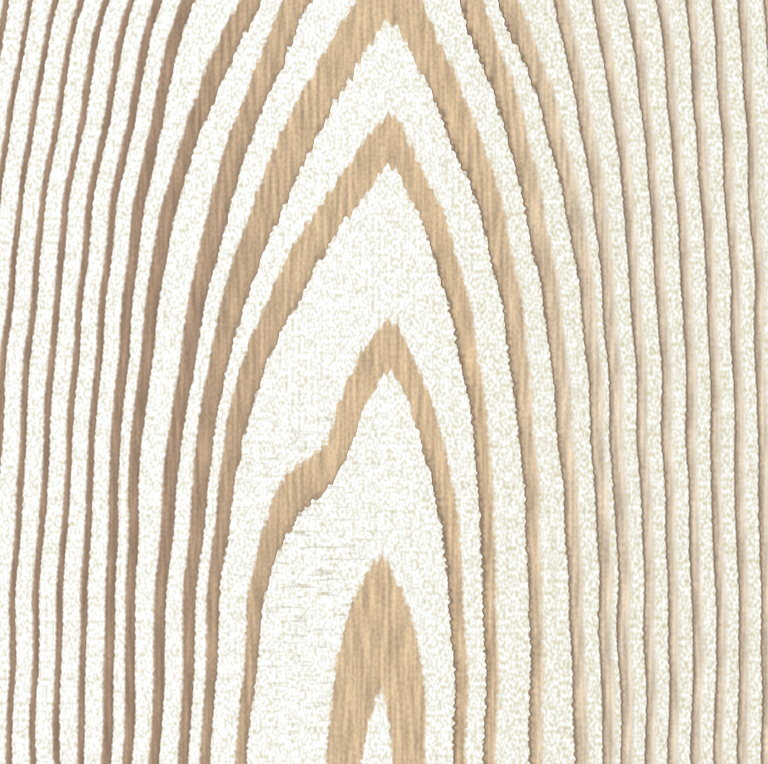
Give the GLSL for this texture, as a Shadertoy shader.

```glsl
// Flat-sawn softwood board: nested cathedral growth rings with rough, brushed grain
#define SPAN 768.0        // canvas size in grain units
#define RINGS 18
#define ROUGHNESS 2.4     // jaggedness of the ring edges
#define MOTTLE 1.3        // speckle strength in the pale wood
#define STREAK 0.17       // fibre contrast in the dark wood
#define PALE vec3(0.99, 0.995, 0.98)
#define CREAM vec3(0.885, 0.865, 0.77)
#define TAN vec3(0.825, 0.72, 0.58)
#define BROWN vec3(0.65, 0.54, 0.445)
#define BLUSH vec3(0.88, 0.81, 0.715)
#define EDGE vec3(0.47, 0.39, 0.32)

// Innermost rings: tip height from the top, flare length, half widths
const float TIP[7] = float[](560., 322., 115., -42., -195., -210., -390.);
const float FLARE[7] = float[](95., 180., 250., 330., 440., 340., 440.);
const float LEFT[7] = float[](46., 147., 183., 207., 240., 262., 284.);
const float RIGHT[7] = float[](40., 69., 99., 145., 191., 216., 236.);

vec2 randomGradient(vec2 cell) {
    float a = 6.2832 * fract(sin(dot(cell, vec2(127.1, 311.7))) * 43758.5);
    return vec2(cos(a), sin(a));
}

float gradientNoise(vec2 p) {
    vec2 i = floor(p), f = p - i;
    vec2 u = f * f * f * (f * (f * 6.0 - 15.0) + 10.0);
    vec2 e = vec2(1, 0);
    float a = dot(randomGradient(i), f);
    float b = dot(randomGradient(i + e.xy), f - e.xy);
    float c = dot(randomGradient(i + e.yx), f - e.yx);
    float d = dot(randomGradient(i + e.xx), f - e.xx);
    return 1.4 * mix(mix(a, b, u.x), mix(c, d, u.x), u.y);
}

// Signed distance to an arch, positive inside; "below" is measured from its tip
float archDistance(float across, float below, float halfWidth, float flare) {
    float bend = tanh(below / flare);
    float slope = halfWidth / flare * (1.0 - bend * bend);
    return (halfWidth * bend - across) / sqrt(1.0 + slope * slope);
}

// Slow drift, a local shoulder and fine tearing of the growth lines
vec2 warpGrain(vec2 p) {
    vec2 q = p;
    vec2 shoulder = (p - vec2(330, 452)) / vec2(36, 75);
    float calm = mix(1.0, 0.45, smoothstep(60.0, 260.0, abs(p.x - 391.0)));
    q.x -= 28.0 * exp(-dot(shoulder, shoulder));
    q.x += 3.0 * gradientNoise(p / vec2(95, 80));
    q.x += ROUGHNESS * calm * gradientNoise(p / vec2(7, 4.5));
    q.y += 8.0 * calm * gradientNoise(p / vec2(5, 40) + 31.0);
    return q;
}

vec3 paleWood(vec2 p, float fine) {
    float coarse = gradientNoise(p / vec2(9, 13) + 7.0);
    float warmth = mix(0.08, 0.46, smoothstep(320.0, 600.0, p.x));
    float amount = warmth + MOTTLE * (0.75 * fine + 0.3 * coarse);
    vec3 colour = mix(PALE, CREAM, clamp(amount, -0.1, 1.5));
    // Faint saw marks across the lower heart
    vec2 heart = (p - vec2(310, 570)) / vec2(75, 170);
    float saw = gradientNoise(p / vec2(26, 4) + 19.0);
    return colour - vec3(0.09, 0.10, 0.13) * exp(-dot(heart, heart)) * smoothstep(0.1, 0.6, saw);
}

void mainImage(out vec4 fragColor, in vec2 fragCoord) {
    vec2 uv = fragCoord / iResolution.xy;
    vec2 p = SPAN * vec2(uv.x, 1.0 - uv.y);
    vec2 q = warpGrain(p);
    float soft = max(1.3, 0.9 * SPAN / iResolution.y);

    float fine = gradientNoise(p / vec2(3.2, 4.1));
    float fibre = gradientNoise(p / vec2(4, 48)) + 0.5 * fine;
    vec3 colour = paleWood(p, fine);

    for (int n = 0; n < RINGS; n++) {
        int k = min(n, 6);
        float extra = float(n - k);
        float dx = q.x - (n == 0 ? 380.0 : 391.0);
        bool onRight = dx > 0.0;
        float across = sqrt(dx * dx + 64.0) - 8.0;

        // Ring shape, continued outward at an even spacing and ever straighter
        float halfWidth = onRight ? RIGHT[k] + 23.3 * extra : LEFT[k] + 25.0 * extra;
        float flare = FLARE[k] + 40.0 * extra;
        if (onRight) flare *= mix(0.85, 1.0, smoothstep(3.0, 5.0, float(n)));
        float tip = TIP[k] - extra * (onRight ? 119.0 : 65.0);
        float crown = n == 0 ? 138.0 : 52.0 * exp(-0.45 * max(float(n) - 4.0, 0.0));
        if (n == 3) crown = 64.0;
        float thin = min(extra, 1.0);
        float band = n == 0 ? 28.0 : (onRight ? mix(12.0, 9.5, thin) : mix(9.5, 6.5, thin));

        float below = q.y - tip;
        float outer = archDistance(across, below, halfWidth, flare);
        float inner = archDistance(across, below - crown, halfWidth - band, flare);
        float dense = smoothstep(60.0, 240.0, across);
        float outerSoft = soft + (onRight ? 1.0 + 2.5 * dense : 0.6);
        float mask = smoothstep(-outerSoft, outerSoft, outer)
                   * (1.0 - smoothstep(-soft, soft, inner));

        // Dark wood, denser outward, with a sharp line on its inner edge
        vec3 late = mix(TAN, onRight ? BLUSH : BROWN, dense);
        late *= 1.0 + STREAK * fibre;
        float leg = n == 0 ? 0.0 : smoothstep(15.0, 110.0, below - crown);
        float line = exp(-max(-inner - 1.0, 0.0) / 2.2) * leg;
        late = mix(late, EDGE, line * (onRight ? 0.85 : 0.5));
        colour = mix(colour, late, mask * 0.95);
    }

    fragColor = vec4(clamp(colour, 0.0, 1.0), 1.0);
}
```
